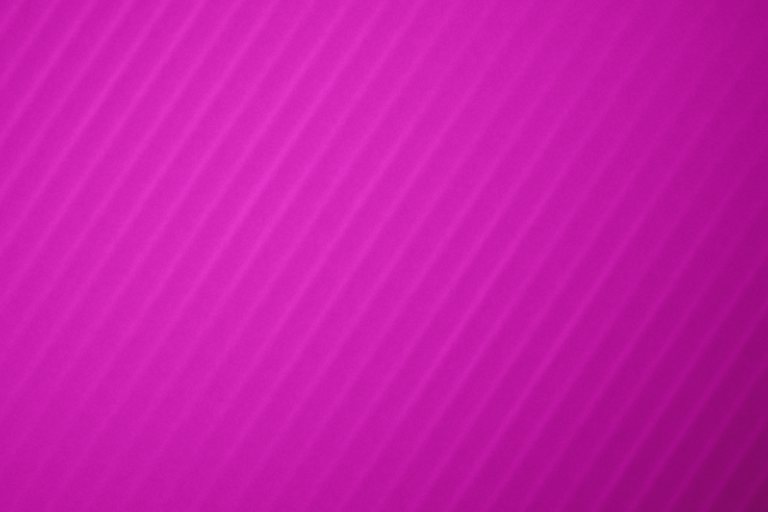
This texture is drawn by a Shadertoy shader. Its source:

```glsl
#define PITCH 0.0594        // ridge spacing, in canvas heights
#define TILT 0.986          // ridge direction, radians from horizontal
#define PHASE 0.06          // offset of the first ridge, in pitches
#define RIDGE_WIDTH 0.115   // soft half width, in pitches
#define RIDGE_GAIN 0.17
#define TROUGH_GAIN 0.025
#define WOBBLE 0.05
#define GRAIN 0.09
#define GRAIN_CELLS 300.0
#define LIGHT_CENTER vec2(0.50, 0.68)
#define DARK vec3(0.57, 0.04, 0.46)
#define BRIGHT vec3(0.85, 0.17, 0.74)

float hash(vec2 p) {
    vec3 q = fract(vec3(p.xyx) * 0.1031);
    q += dot(q, q.yzx + 33.33);
    return fract((q.x + q.y) * q.z);
}

float noise(vec2 p) {
    vec2 cell = floor(p), f = fract(p);
    f = f * f * (3.0 - 2.0 * f);
    return mix(mix(hash(cell), hash(cell + vec2(1, 0)), f.x),
               mix(hash(cell + vec2(0, 1)), hash(cell + vec2(1, 1)), f.x), f.y);
}

// Broad light pool, falling off fastest toward the lower right
float lighting(vec2 p) {
    vec2 d = p - LIGHT_CENTER;
    return 1.0 - 0.7 * d.x * d.x - 0.8 * d.y * d.y + 0.3 * d.x * d.y;
}

// Soft diagonal ridges, each with a shaded side and uneven strength
float ridges(vec2 p) {
    vec2 along = vec2(cos(TILT), sin(TILT));
    float across = dot(p - vec2(0, 1), vec2(along.y, -along.x));
    float u = dot(p, along);
    float t = across / PITCH - PHASE + WOBBLE * (noise(p * 3.0) - 0.5);
    float id = floor(t);
    float q = t - id - 0.5;

    float strength = 0.75 + 0.25 * hash(vec2(id, 7.0))
                   + 0.35 * (noise(vec2(u * 4.0, id * 3.0 + 50.0)) - 0.5);
    float crest = exp(-0.5 * q * q / (RIDGE_WIDTH * RIDGE_WIDTH));
    float slope = sin(6.28318 * q);
    return RIDGE_GAIN * (crest * strength - 0.25) - TROUGH_GAIN * slope;
}

// Relief is clearest along the falling diagonal
float relief(vec2 p, float aspect) {
    float e = (p.x / aspect + p.y - 1.0) / 0.6;
    return mix(0.25, 1.0, exp(-e * e));
}

void mainImage(out vec4 fragColor, in vec2 fragCoord) {
    float aspect = iResolution.x / iResolution.y;
    vec2 p = fragCoord / iResolution.y;

    float shade = lighting(p) + ridges(p) * relief(p, aspect);

    // Fine paper grain over faint larger mottling
    shade += GRAIN * (noise(p * GRAIN_CELLS) - 0.5);
    shade += 0.4 * GRAIN * (noise(p * GRAIN_CELLS * 0.2) - 0.5);

    // Green rises later than red and blue, so highlights turn pinker
    float lit = max(shade, 0.0);
    vec3 color = DARK + (BRIGHT - DARK) * vec3(shade, lit * lit, shade);
    fragColor = vec4(clamp(color, 0.0, 1.0), 1.0);
}
```
